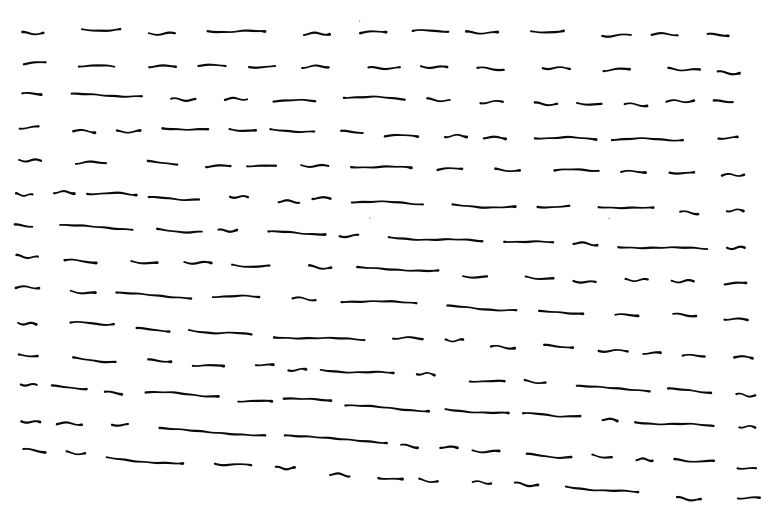
A WebGL 1 fragment shader for this pattern:

```glsl
precision highp float;
// Fourteen rows of hand-inked dashes on white paper, sagging to the lower right.
uniform vec2 u_resolution;

// Lengths are in canvas heights, measured from the top left.
const int ROWS = 14;
const int MAX_DASHES = 13;
const int SPECKS = 3;
const float MIN_DASHES = 11.0;
const float TOP_MARGIN = 0.059;
const float ROW_PITCH = 0.0618;
const float SAG = 0.101;            // drop of the last row at its right end
const float ROW_REACH = 0.035;      // rows farther than this are skipped
const float ROW_JITTER = 0.006;
const float DASH_JITTER = 0.005;
const float END_LENGTH = 0.042;     // first and last dash of each row
const float WAVE = 0.0018;
const float TILT = 0.05;
const float PEN_RADIUS = 0.0019;
const float BLOB_RADIUS = 0.0029;
const float SPECK_RADIUS = 0.0011;
const float SPECK_STRENGTH = 0.5;
const float TAU = 6.2831853;
const vec3 PAPER = vec3(1.0);
const vec3 INK = vec3(0.04);

float hash(vec2 p) {
  return fract(sin(dot(p, vec2(127.1, 311.7))) * 43758.5453);
}

float signedHash(vec2 p) {
  return 2.0 * hash(p) - 1.0;
}

// Coverage of a shape from its signed distance, one pixel soft.
float coverage(float d) {
  return clamp(0.5 - d * u_resolution.y, 0.0, 1.0);
}

// Mostly short dashes with a few long ones, longest in the lower rows.
float dashLength(float row, float index, float count) {
  if (index < 0.5 || index > count - 1.5) return END_LENGTH;
  float t = row / float(ROWS - 1);
  float shortest = mix(0.052, 0.035, t);
  float tail = mix(0.09, 0.21, smoothstep(0.0, 0.6, t));
  return shortest + tail * pow(hash(vec2(index + 3.0, row + 17.0)), 4.0);
}

float gapLength(float row, float index) {
  return 0.032 + 0.05 * hash(vec2(index + 41.0, row + 5.0));
}

// One slightly bent pen stroke with a blot where the pen lifts.
float strokeDistance(vec2 p, vec2 start, float len, float slope, vec2 seed) {
  float along = clamp(p.x - start.x, 0.0, len);
  float u = along / len;
  float phase = TAU * hash(seed + 7.3);
  float bend = WAVE * sin(TAU * u * mix(0.5, 1.1, hash(seed + 2.9)) + phase);
  bend += 0.0004 * sin(along * 160.0 + phase);
  vec2 nib = start + vec2(along, slope * along + bend);
  float pressure = 1.0 + 0.16 * sin(along * 95.0 + phase * 3.0);
  float blob = smoothstep(0.008, 0.0, len - along) * hash(seed + 11.7);
  blob = max(blob, 0.5 * smoothstep(0.006, 0.0, along) * hash(seed + 19.1));
  return length(p - nib) - mix(PEN_RADIUS * pressure, BLOB_RADIUS, blob);
}

float rowDistance(vec2 p, float row) {
  float t = row / float(ROWS - 1);
  float count = MIN_DASHES + floor(3.0 * hash(vec2(row, 23.0)));
  float left = 0.046 - 0.016 * sin(3.0 * t) + 0.004 * signedHash(vec2(row, 31.0));
  float right = mix(1.40, 1.44, t) + 0.012 * signedHash(vec2(row, 37.0));
  float slope = (SAG * t + ROW_JITTER * signedHash(vec2(row, 43.0))) / (right - left);
  float top = TOP_MARGIN + row * ROW_PITCH + 0.003 * signedHash(vec2(row, 47.0));
  if (abs(p.y - top - slope * (p.x - left)) > ROW_REACH) return 1.0;

  // Fit the random dashes and gaps between the margins.
  float total = 0.0;
  for (int i = 0; i < MAX_DASHES; i++) {
    float index = float(i);
    if (index >= count) break;
    total += dashLength(row, index, count);
    if (index < count - 1.5) total += gapLength(row, index);
  }
  float fit = (right - left) / total;

  float d = 1.0;
  float x = left;
  for (int i = 0; i < MAX_DASHES; i++) {
    float index = float(i);
    if (index >= count) break;
    vec2 seed = vec2(index, row);
    float len = fit * dashLength(row, index, count);
    float y = top + slope * (x - left) + DASH_JITTER * signedHash(seed + 53.0);
    float tilt = slope + TILT * signedHash(seed + 59.0) * END_LENGTH / max(len, END_LENGTH);
    d = min(d, strokeDistance(p, vec2(x, y), len, tilt, seed));
    x += len + fit * gapLength(row, index);
  }
  return d;
}

void main() {
  vec2 p = gl_FragCoord.xy / u_resolution.y;
  p.y = 1.0 - p.y;

  float d = 1.0;
  for (int i = 0; i < ROWS; i++) d = min(d, rowDistance(p, float(i)));
  float ink = coverage(d);

  // Stray flecks of ink.
  for (int i = 0; i < SPECKS; i++) {
    float n = float(i);
    vec2 spot = vec2(1.4 * hash(vec2(n, 61.0)), 0.45 * hash(vec2(n, 67.0)));
    ink = max(ink, SPECK_STRENGTH * coverage(length(p - spot) - SPECK_RADIUS));
  }

  gl_FragColor = vec4(mix(PAPER, INK, ink), 1.0);
}
```
